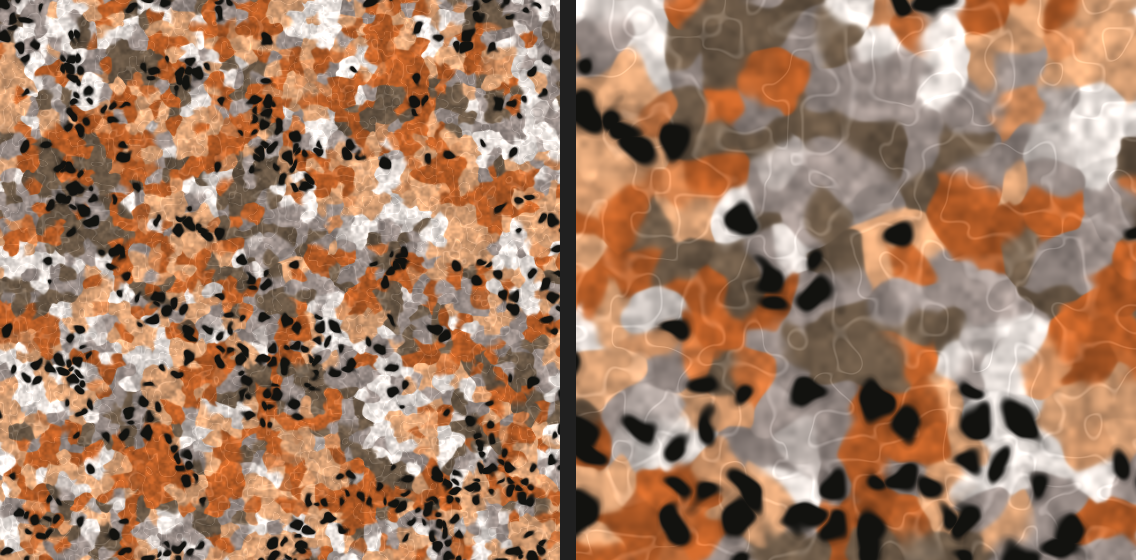
Left, the full canvas; right, a detail of the centre.
Reproduce this texture procedurally as a WebGL 2 fragment shader.

```glsl
#version 300 es
precision highp float;
// Polished granite: small soft-edged crystals of feldspar and quartz, whose
// mineral is chosen per Voronoi cell from clustered noise fields, overlaid
// with clustered black mica flecks and a fine crystalline mottling.

uniform vec2 u_resolution;
out vec4 fragColor;

const float GRAINS = 46.0;   // crystals across the canvas
const float FLECKS = 52.0;   // mica cells across the canvas

const vec3 PEACH = vec3(0.85, 0.63, 0.46);
const vec3 RUST  = vec3(0.71, 0.36, 0.15);
const vec3 WHITE = vec3(0.91, 0.88, 0.86);
const vec3 GREY  = vec3(0.59, 0.54, 0.52);
const vec3 OLIVE = vec3(0.41, 0.34, 0.27);
const vec3 MICA  = vec3(0.07, 0.07, 0.06);

// Integer hash: two values in 0..1 for a lattice cell and a salt.
vec2 hash2(vec2 cell, uint salt) {
    uvec2 v = uvec2(ivec2(cell)) * 1664525u + 1013904223u + salt * 747796405u;
    v.x += v.y * 1664525u;
    v.y += v.x * 1664525u;
    v ^= v >> 16u;
    v.x += v.y * 1664525u;
    v.y += v.x * 1664525u;
    v ^= v >> 16u;
    return vec2(v >> 8u) / 16777216.0;
}

float noise(vec2 p, uint salt) {
    vec2 i = floor(p), f = fract(p);
    f = f * f * (3.0 - 2.0 * f);
    float low  = mix(hash2(i, salt).x, hash2(i + vec2(1, 0), salt).x, f.x);
    float high = mix(hash2(i + vec2(0, 1), salt).x, hash2(i + 1.0, salt).x, f.x);
    return mix(low, high, f.y);
}

vec2 warp(vec2 p, float frequency, float amount, uint salt) {
    vec2 n = vec2(noise(p * frequency, salt), noise(p * frequency, salt + 1u));
    return p + amount * (n - 0.5);
}

// Patchy field of crystal clusters, centred on 0.5.
float clusters(vec2 p, float frequency, uint salt) {
    return 0.5 + 0.85 * (noise(p * frequency, salt) - 0.5)
               + 0.40 * (noise(p * frequency * 0.37, salt + 1u) - 0.5);
}

// Warm crystals are feldspar, cool ones quartz; lightness picks the variety.
vec3 mineral(float warmth, float lightness, float tint) {
    vec3 feldspar = mix(RUST, PEACH, smoothstep(0.40, 0.56, lightness));
    vec3 quartz = lightness < 0.31 ? OLIVE : GREY;
    quartz = mix(quartz, WHITE, smoothstep(0.54, 0.66, lightness));
    vec3 color = warmth > 0.53 ? feldspar : quartz;
    return color * (0.88 + 0.22 * tint);
}

// Voronoi crystals, blended narrowly across their borders.
vec3 crystals(vec2 p) {
    vec2 q = p * GRAINS, base = floor(q);
    vec3 sum = vec3(0.0);
    float total = 0.0;
    for (int y = -1; y <= 1; y++)
    for (int x = -1; x <= 1; x++) {
        vec2 cell = base + vec2(x, y);
        vec2 center = cell + 0.1 + 0.8 * hash2(cell, 1u);
        vec2 jitter = hash2(cell, 2u) - 0.5;
        vec2 site = center / GRAINS;
        float warmth = clusters(site, 17.0, 10u) + 0.50 * jitter.x;
        float lightness = clusters(site, 19.0, 20u) + 0.55 * jitter.y;
        vec2 offset = q - center;
        float weight = exp(-13.0 * dot(offset, offset));
        sum += weight * mineral(warmth, lightness, hash2(cell, 3u).x);
        total += weight;
    }
    return sum / max(total, 1e-6);
}

// Signed distance, in cells, to the nearest clustered mica fleck.
float flecks(vec2 p) {
    vec2 q = p * FLECKS, base = floor(q);
    float nearest = 1.0;
    for (int y = -1; y <= 1; y++)
    for (int x = -1; x <= 1; x++) {
        vec2 cell = base + vec2(x, y);
        vec2 center = cell + 0.15 + 0.7 * hash2(cell, 30u);
        vec2 shape = hash2(cell, 31u);
        float crowd = clusters(center / FLECKS, 15.0, 40u);
        float chance = 0.02 + 0.55 * smoothstep(0.48, 0.92, crowd);
        if (hash2(cell, 32u).x > chance) continue;
        float angle = 6.2832 * shape.x;
        vec2 axis = vec2(cos(angle), sin(angle));
        vec2 d = q - center;
        d = vec2(dot(d, axis) * 0.8, dot(d, vec2(-axis.y, axis.x)) * 1.15);
        nearest = min(nearest, length(d) - mix(0.26, 0.54, shape.y));
    }
    return nearest;
}

void main() {
    vec2 p = gl_FragCoord.xy / min(u_resolution.x, u_resolution.y);

    // Irregular crystal bodies
    vec3 color = crystals(warp(warp(p, 38.0, 0.016, 50u), 95.0, 0.008, 52u));

    // Fine mottling and thin pale cleavage lines
    float mottle = 0.6 * noise(p * 110.0, 60u) + 0.4 * noise(p * 210.0, 61u) - 0.5;
    color *= 1.0 + 0.42 * mottle;
    float cleavage = abs(noise(warp(p, 60.0, 0.01, 62u) * 75.0, 64u) - 0.5);
    color += 0.09 * (1.0 - smoothstep(0.0, 0.09, cleavage));

    // Black mica with a soft dusky rim
    float mica = flecks(warp(p, 75.0, 0.011, 70u));
    color = mix(color, color * 0.78, 1.0 - smoothstep(0.0, 0.28, mica));
    color = mix(color, MICA, 1.0 - smoothstep(-0.12, 0.10, mica));

    fragColor = vec4(clamp(color, 0.0, 1.0), 1.0);
}
```
